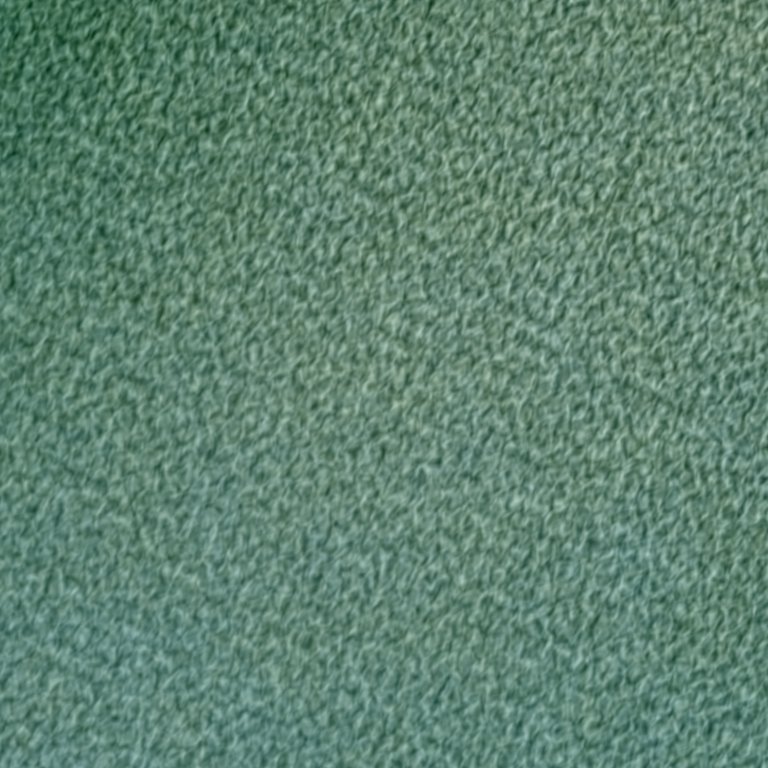
A Shadertoy shader for this texture:

```glsl
// Fine pebbled green surface with soft uneven light and steep slanted grains

const vec3 TOP_LEFT     = vec3(0.325, 0.475, 0.385);
const vec3 TOP_RIGHT    = vec3(0.410, 0.530, 0.450);
const vec3 BOTTOM_LEFT  = vec3(0.375, 0.530, 0.495);
const vec3 BOTTOM_RIGHT = vec3(0.350, 0.510, 0.455);
const vec3 CENTRE_GLOW  = vec3(0.060, 0.035, 0.030);
const vec3 CORNER_SHADE = vec3(0.120, 0.070, 0.080);
const vec3 MOSS_SHIFT   = vec3(0.010, 0.000, -0.025);
const vec3 GRAIN_TINT   = vec3(1.00, 0.94, 0.99);

const float GRAIN_DENSITY = 88.0;
const float GRAIN_STRETCH = 1.4;
const float GRAIN_ANGLE   = 1.15;

float hash(vec2 cell) {
    vec3 q = fract(cell.xyx * vec3(0.1031, 0.1030, 0.0973));
    q += dot(q, q.yzx + 33.33);
    return fract((q.x + q.y) * q.z);
}

// Dot product of a random unit gradient with the offset to its corner
float cornerSlope(vec2 cell, vec2 offset) {
    float angle = 6.2832 * hash(cell);
    return dot(vec2(cos(angle), sin(angle)), offset);
}

float gradientNoise(vec2 p) {
    vec2 cell = floor(p), f = p - cell;
    vec2 u = f * f * f * (f * (f * 6.0 - 15.0) + 10.0);
    vec2 e = vec2(1.0, 0.0);
    float low  = mix(cornerSlope(cell, f), cornerSlope(cell + e.xy, f - e.xy), u.x);
    float high = mix(cornerSlope(cell + e.yx, f - e.yx), cornerSlope(cell + e.xx, f - e.xx), u.x);
    return mix(low, high, u.y);
}

vec2 rotate(vec2 p, float angle) {
    float c = cos(angle), s = sin(angle);
    return vec2(c * p.x + s * p.y, c * p.y - s * p.x);
}

// Coordinates whose x axis runs along the grain
vec2 alongGrain(vec2 p, float angle, float stretch) {
    return rotate(p, angle) / vec2(stretch, 1.0);
}

// Two octaves, the finer one turned so that their lattices do not align
float grainHeight(vec2 p) {
    return gradientNoise(p) + 0.5 * gradientNoise(rotate(p, 0.5) * 1.85 + 41.7);
}

// Pale grains with a darker crevice on their lower right side
float grainShade(vec2 p, float reliefAmount) {
    vec2 warp = vec2(gradientNoise(p * 0.7 + 17.3), gradientNoise(p * 0.7 + 71.9));
    p += 0.3 * warp;
    float height = grainHeight(p);
    float relief = height - grainHeight(p + vec2(0.0, 0.32));
    return 0.95 * height + reliefAmount * relief;
}

vec3 surfaceTint(vec2 uv) {
    vec3 tint = mix(mix(BOTTOM_LEFT, BOTTOM_RIGHT, uv.x), mix(TOP_LEFT, TOP_RIGHT, uv.x), uv.y);
    vec2 fromCentre = uv - vec2(0.48, 0.55);
    tint += CENTRE_GLOW * exp(-6.0 * dot(fromCentre, fromCentre));
    return tint - CORNER_SHADE * exp(-3.0 * distance(uv, vec2(0.0, 1.0)));
}

void mainImage(out vec4 fragColor, in vec2 fragCoord) {
    vec2 uv = fragCoord / iResolution.xy;
    vec2 p = fragCoord / iResolution.y;

    // Grains are crisper towards the upper right
    float crispness = smoothstep(0.3, 1.7, uv.x + uv.y);
    vec2 grainPos = alongGrain(p, GRAIN_ANGLE, GRAIN_STRETCH) * GRAIN_DENSITY;
    float grain = grainShade(grainPos + 200.0, mix(0.20, 0.50, crispness));

    // Broad blotches of brightness and hue
    float blotch = gradientNoise(p * 13.0 + 5.0) + 0.8 * gradientNoise(p * 31.0 + 9.0);
    float moss = gradientNoise(p * 9.0 + 23.0) + gradientNoise(p * 45.0 + 3.0);

    vec3 color = surfaceTint(uv) + MOSS_SHIFT * moss;
    color += GRAIN_TINT * (mix(0.26, 0.29, crispness) * grain + 0.035 * blotch);
    fragColor = vec4(clamp(color, 0.0, 1.0), 1.0);
}
```
